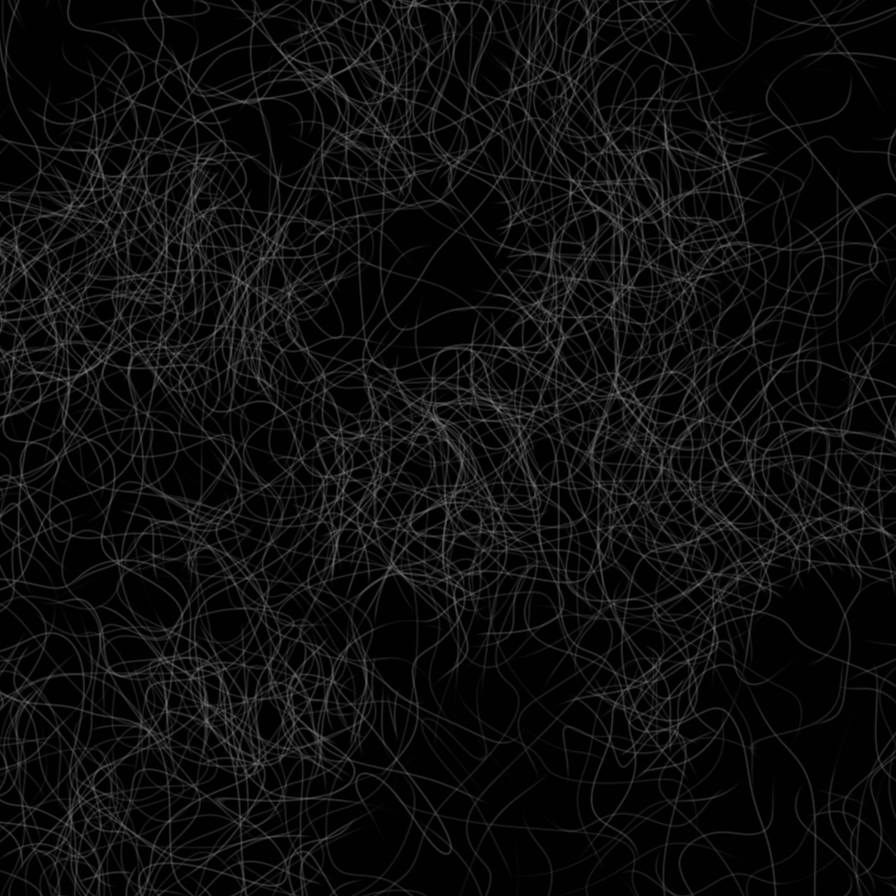
Give the GLSL for this texture, as a Shadertoy shader.

```glsl
// Draws a tangle of fine grey curled fibres, gathered in loose clumps on black.

#define LAYERS 24          // sheets of fibres laid over each other
#define SPACING 0.09       // mean gap between the fibres of a sheet
#define LINE_WIDTH 0.00195 // soft half width of a fibre
#define BEND 0.065         // size of the wide bends
#define CURL 0.017         // size of the tight curls
#define CLUMP_SCALE 4.2    // clumps per canvas height
#define SPARSE 0.12        // share of fibres kept in the thin areas
#define BRIGHTNESS 0.155   // mean fibre brightness
#define WHITE_LEVEL 0.65   // level that crossings approach

const vec3 BACKGROUND = vec3(0.004);

// Four random values from a pair of integers
vec4 hash4(int a, int b) {
    uvec4 v = uvec4(a, b, a + 31, b + 57) * 1664525u + 1013904223u;
    v.x += v.y * v.w; v.y += v.z * v.x; v.z += v.x * v.y; v.w += v.y * v.z;
    v ^= v >> 16u;
    v.x += v.y * v.w; v.y += v.z * v.x; v.z += v.x * v.y; v.w += v.y * v.z;
    return vec4(v >> 8u) / 16777216.0;
}

float valueNoise(vec2 p) {
    ivec2 i = ivec2(floor(p));
    vec2 f = fract(p);
    f = f * f * (3.0 - 2.0 * f);
    float low = mix(hash4(i.x, i.y).x, hash4(i.x + 1, i.y).x, f.x);
    float high = mix(hash4(i.x, i.y + 1).x, hash4(i.x + 1, i.y + 1).x, f.x);
    return mix(low, high, f.y);
}

// Share of fibres kept around a point, a little higher on the left
float clumpDensity(vec2 p) {
    float n = 0.62 * valueNoise(p * CLUMP_SCALE)
            + 0.38 * valueNoise(p * CLUMP_SCALE * 2.3 + 19.0);
    n += 0.12 * (0.5 - p.x);
    return mix(SPARSE, 1.0, smoothstep(0.22, 0.80, n));
}

mat2 rotation(float angle) {
    float c = cos(angle), s = sin(angle);
    return mat2(c, s, -s, c);
}

// Turns and bends the plane so that straight fibres wander
vec2 bendPlane(vec2 p, int layer) {
    vec4 r = hash4(layer, 911);
    p = rotation(float(layer) * 2.4) * p + r.xy * 9.0;
    p += BEND * sin(mix(11.0, 18.0, r.z) * p.yx + r.wz * 40.0);
    p = rotation(1.0 + r.w) * p;
    p += CURL * sin(mix(28.0, 45.0, r.w) * p.yx + r.zx * 40.0);
    return p;
}

// Light of the nearest fibre in one sheet
float fibreSheet(vec2 uv, int layer, float density, float halfWidth) {
    vec2 q = bendPlane(uv, layer);
    vec2 gradX = vec2(dFdx(q.x), dFdy(q.x)) * iResolution.y;
    vec2 gradY = vec2(dFdx(q.y), dFdy(q.y)) * iResolution.y;

    // Each fibre has its own place, sway and brightness
    float row = floor(q.y / SPACING);
    vec4 r = hash4(int(row), layer + 1301);
    float frequency = mix(14.0, 34.0, r.y);
    float phase = q.x * frequency + r.z * 40.0;
    float sway = 0.24 * SPACING;
    float middle = (row + 0.5 + 0.4 * (r.x - 0.5)) * SPACING;
    float offset = q.y - middle - sway * sin(phase);
    vec2 slope = gradY - sway * frequency * cos(phase) * gradX;
    float dist = abs(offset) / max(length(slope), 0.35);
    float ink = max(0.0, 1.0 - dist / halfWidth);

    // Fibres fade out where the clump is too thin to hold them
    float threshold = (float(layer) + 0.5) / float(LAYERS);
    float reach = density + 0.2 * sin(q.x * 17.0 + r.w * 50.0);
    float kept = smoothstep(threshold - 0.06, threshold + 0.06, reach);
    return ink * kept * mix(0.55, 1.45, r.w);
}

void mainImage(out vec4 fragColor, in vec2 fragCoord) {
    vec2 uv = fragCoord / iResolution.y;
    float halfWidth = max(LINE_WIDTH, 1.0 / iResolution.y);
    float density = clumpDensity(uv);

    float light = 0.0;
    for (int layer = 0; layer < LAYERS; layer++) {
        light += fibreSheet(uv, layer, density, halfWidth);
    }

    // Crossings add up and level off softly
    light *= BRIGHTNESS * LINE_WIDTH / halfWidth;
    light = WHITE_LEVEL * (1.0 - exp(-light / WHITE_LEVEL));
    fragColor = vec4(BACKGROUND + light, 1.0);
}
```
